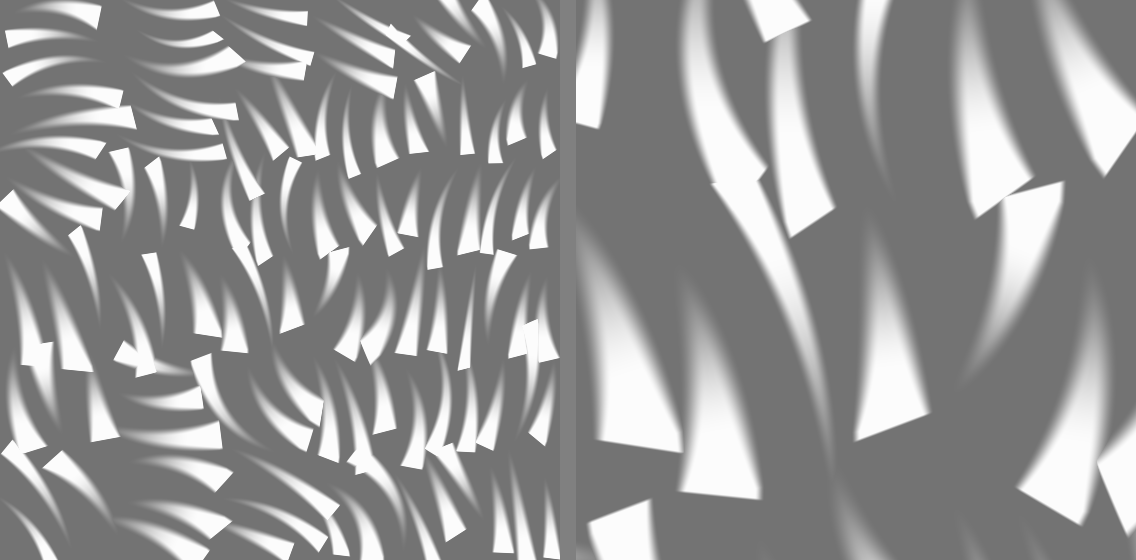
Left, the full canvas; right, a detail of the centre.
Write a three.js fragment shader that draws this pattern.

```glsl
// Scattered curved white strokes, each with a crisp cut end and a tail that fades into grey.
varying vec2 vUv;

vec4 hash4(float n) {
  vec4 p = fract(n * vec4(0.1031, 0.1030, 0.0973, 0.1099));
  p += dot(p, p.wzxy + 33.33);
  return fract((p.xxyz + p.yzzw) * p.zywx);
}

// Flow of the strokes: level at the upper left, upright elsewhere, slanted in a lower patch.
float flowAngle(vec2 c) {
  float level = smoothstep(0.45, 0.68, c.y - 0.5 * c.x);
  vec2 d = c - vec2(0.33, 0.2);
  return mix(-1.5, -0.1, level) + 1.9 * exp(-30.0 * dot(d, d));
}

// Coverage of one stroke; p.x runs along it from the tail to the cut end.
float stroke(vec2 p, float len, float halfWidth, float bend, float slant) {
  float t = p.x / len + 0.5;
  float slope = 2.0 * bend * (t - 0.5);
  float side = p.y - bend * len * ((t - 0.5) * (t - 0.5) - 0.08);
  side /= sqrt(1.0 + slope * slope);

  // Wide and firm at the cut end, thin and blurred at the tail
  float s = clamp(t, 0.0, 1.0);
  float width = max(halfWidth * pow(s, 0.6), 0.0001);
  float core = mix(-0.1, 0.82, s * s);
  float body = 1.0 - smoothstep(core, 1.05, abs(side) / width);
  float fade = smoothstep(0.04, 0.78, t);
  float cut = (t - 1.0) * len + (slant + bend) * side;
  return body * fade * (1.0 - smoothstep(-0.001, 0.001, cut));
}

void main() {
  float light = 0.0;

  // Bundles of three strokes on a grid that tightens to the right and the top
  for (int j = 0; j < 6; j++) {
    for (int i = 0; i < 6; i++) {
      float id = float(j * 6 + i);
      vec4 b = hash4(id + 211.0);
      vec2 g = (vec2(float(i), float(j)) + 0.5) / 6.0;
      vec2 center = g * (1.2 - 0.2 * g);
      vec2 cell = (1.2 - 0.4 * g) / 6.0;
      float angle = flowAngle(center) + (b.x - 0.5) * 0.7;
      vec2 along = vec2(cos(angle), sin(angle));
      vec2 across = vec2(-along.y, along.x);
      float reach = dot(cell, abs(along)) / (abs(along.x) + abs(along.y));
      float slot = dot(cell, abs(across)) / (abs(across.x) + abs(across.y)) / 3.0;

      for (int k = 0; k < 3; k++) {
        vec4 h = hash4(id * 3.0 + float(k) + 17.0);
        vec4 r = hash4(id * 3.0 + float(k) + 403.0);
        vec2 q = vUv - center - across * slot * (float(k) - 1.0 + (h.x - 0.5) * 0.3);
        q -= along * reach * (h.y - 0.5) * 0.3;

        // Small turn of its own, and sometimes the cut end on the other side
        float turn = (h.z - 0.5) * 0.35;
        vec2 axis = along * cos(turn) + across * sin(turn);
        float flip = h.w < 0.25 ? -1.0 : 1.0;
        vec2 p = flip * vec2(dot(q, axis), dot(q, vec2(-axis.y, axis.x)));

        float len = reach * mix(0.8, 1.3, r.x);
        float halfWidth = slot * mix(0.23, 0.48, r.y);
        float bend = flip * ((b.y - 0.5) * 1.1 + (r.z - 0.5) * 0.35);
        light = max(light, stroke(p, len, halfWidth, bend, (r.w - 0.5) * 0.7));
      }
    }
  }

  gl_FragColor = vec4(mix(vec3(0.45), vec3(0.99), light), 1.0);
}
```
